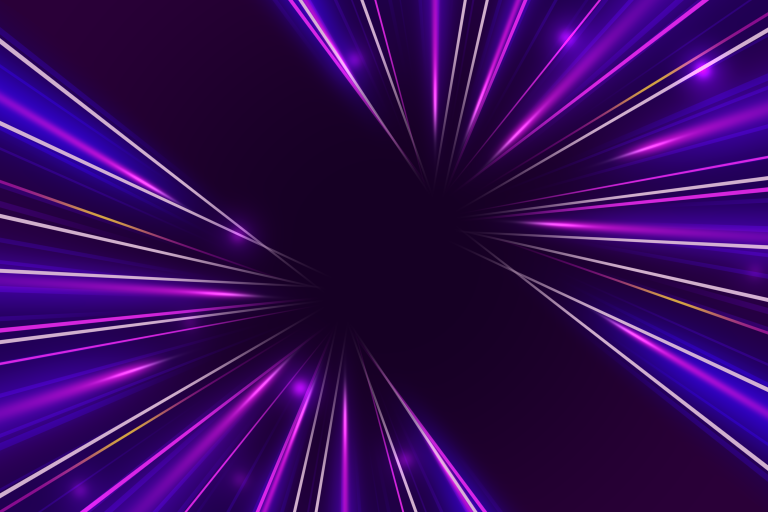
Reproduce this background procedurally as a Shadertoy shader.

```glsl
// Two opposed fans of neon light streaks rushing out of a dark plum centre.
// One fan is built from tapered rays around its vanishing point, and a
// half-turn near the canvas centre supplies the other; flares lie on top.

const vec3 PLUM = vec3(0.085, 0.0, 0.14);
const vec3 INDIGO = vec3(0.12, 0.0, 0.33);
const vec3 BLUE = vec3(0.10, 0.01, 0.70);
const vec3 VIOLET = vec3(0.32, 0.01, 0.64);
const vec3 MAGENTA = vec3(0.86, 0.07, 0.86);
const vec3 PEARL = vec3(0.88, 0.75, 0.85);
const vec3 GOLD = vec3(0.95, 0.75, 0.25);

// Rays: direction in degrees, sideways shift from the vanishing point
const vec2 PEARL_RAYS[10] = vec2[](
    vec2(-37.8, 0.011), vec2(-25.0, -0.031), vec2(-12.7, -0.015), vec2(-2.9, -0.026),
    vec2(7.3, -0.007), vec2(30.2, -0.011), vec2(77.3, -0.006), vec2(80.5, 0.012),
    vec2(109.8, -0.009), vec2(123.7, -0.016));
const vec2 PINK_RAYS[7] = vec2[](
    vec2(5.8, -0.012), vec2(10.4, -0.002), vec2(37.4, 0.016), vec2(51.3, 0.014),
    vec2(67.4, 0.0), vec2(104.9, 0.004), vec2(126.4, -0.024));

// Glowing beams: direction, radius of the bright head, width, blueness of the tail
const vec4 BEAMS[7] = vec4[](
    vec4(-30.6, 0.38, 0.014, 1.0), vec4(-3.5, 0.17, 0.020, 0.3),
    vec4(18.0, 0.37, 0.024, 0.4), vec4(45.5, 0.16, 0.027, 0.2),
    vec4(69.0, 0.17, 0.012, 0.4), vec4(90.0, 0.16, 0.014, 0.3),
    vec4(121.0, 0.28, 0.014, 0.9));

float hash(float n) { return fract(sin(n * 91.345) * 4375.85); }

float bell(float x) { return exp(-x * x); }

// Position along and across a ray that leaves the vanishing point
vec2 alongAcross(vec2 v, vec2 ray) {
    float t = radians(ray.x);
    vec2 dir = vec2(cos(t), sin(t));
    return vec2(dot(v, dir), abs(dot(v, vec2(-dir.y, dir.x)) - ray.y));
}

// Tapered line that fades in away from the vanishing point
float streak(vec2 v, vec2 ray, float start, float width) {
    float px = 0.7 / iResolution.y;
    vec2 s = alongAcross(v, ray);
    float w = width * (0.4 + max(s.x, 0.0));
    return (1.0 - smoothstep(w - px, w + px, s.y)) * smoothstep(start, start + 0.38, s.x);
}

vec3 fan(vec2 p, vec3 col) {
    vec2 v = p - vec2(0.1, 0.076);
    float r = length(v);
    float a = degrees(atan(v.y, v.x));

    // Indigo haze between the rims of the fan, with three darker gaps
    float inside = smoothstep(-43.0, -34.0, a) * (1.0 - smoothstep(121.0, 132.0, a));
    float gaps = 0.6 * bell((a + 14.0) / 8.0) + 0.4 * bell((a - 25.0) / 4.0) + 0.4 * bell((a - 78.0) / 7.0);
    col = mix(col, INDIGO, inside * smoothstep(0.12, 0.6, r) * (0.9 - gaps));

    // Faint scattered rays
    for (int i = 0; i < 36; i++) {
        float k = float(i);
        vec2 ray = vec2(mix(-40.0, 130.0, (k + hash(k + 2.0)) / 36.0), 0.0);
        float line = streak(v, ray, 0.08 + 0.3 * hash(k + 40.0), 0.0015 + 0.005 * hash(k + 70.0));
        col += mix(BLUE, VIOLET, hash(k + 9.0)) * line * 0.22;
    }

    // Beams: broad coloured tail, magenta body, pale hot head
    for (int i = 0; i < BEAMS.length(); i++) {
        vec4 b = BEAMS[i];
        vec2 s = alongAcross(v, vec2(b.x, 0.0));
        float w = b.z * (0.35 + max(s.x, 0.0));
        float past = s.x - b.y;
        float body = smoothstep(-0.02, 0.1, past) * exp(-150.0 * b.z * max(past - 0.05, 0.0));
        float tail = bell(s.y / (w * (2.4 + 1.6 * b.w))) * smoothstep(-0.12, 0.25, past);
        col += mix(VIOLET, BLUE, b.w) * tail * mix(0.36, 0.65, b.w);
        col = mix(col, MAGENTA, bell(s.y / (0.65 * w)) * body);
        col += PEARL * bell(s.y / 0.003) * bell((past - 0.06) / 0.06) * 0.4;
    }

    // Fine pink and pearl lines
    for (int i = 0; i < PINK_RAYS.length(); i++) {
        float width = 0.0022 + 0.0018 * float(i % 2 == 0);
        col = mix(col, MAGENTA + 0.1, 0.85 * streak(v, PINK_RAYS[i], 0.04, width));
    }
    for (int i = 0; i < PEARL_RAYS.length(); i++) {
        col = mix(col, PEARL, 0.92 * streak(v, PEARL_RAYS[i], 0.03, 0.0036));
    }

    // Two rays that turn gold part of the way out
    for (int i = 0; i < 2; i++) {
        vec2 ray = vec2(i == 0 ? 31.4 : -19.2, 0.0);
        vec3 tint = mix(MAGENTA * 0.7, GOLD, bell((r - 0.5) / 0.11));
        col = mix(col, tint, 0.85 * streak(v, ray, 0.08, 0.0026));
    }
    return col;
}

void mainImage(out vec4 fragColor, in vec2 fragCoord) {
    vec2 p = (fragCoord - 0.5 * iResolution.xy) / iResolution.y;

    // Plum ground, warmer toward the corners
    vec3 col = mix(PLUM, vec3(0.165, 0.0, 0.22), smoothstep(0.1, 0.85, length(p)));

    // Half-turn symmetry across the dark diagonal band
    vec2 q = dot(p, vec2(0.555, 0.832)) < 0.0 ? vec2(0.024, -0.013) - p : p;
    col = fan(q, col);

    // Round flares: position and strength
    vec3 flares[10] = vec3[](
        vec3(0.623, 0.363, 0.6), vec3(0.357, 0.426, 0.4), vec3(-0.057, 0.383, 0.25),
        vec3(0.725, -0.031, 0.12), vec3(-0.285, 0.041, 0.28), vec3(-0.164, -0.258, 0.5),
        vec3(-0.594, -0.457, 0.2), vec3(-0.281, -0.437, 0.15), vec3(0.041, -0.398, 0.25),
        vec3(-0.379, -0.129, 0.12));
    for (int i = 0; i < flares.length(); i++) {
        float d = length(p - flares[i].xy);
        col += flares[i].z * (MAGENTA * bell(d / 0.016) + VIOLET * bell(d / 0.045));
    }
    fragColor = vec4(min(col, 1.0), 1.0);
}
```
